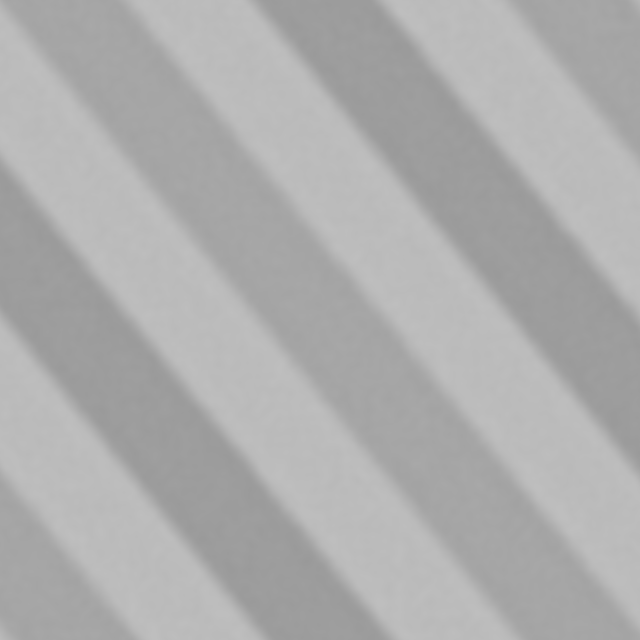
This pattern is drawn by a Shadertoy shader. Its source:

```glsl
const vec3 LIGHT = vec3(0.733);
const vec3 MEDIUM = vec3(0.649);
const vec3 DARK = vec3(0.615);
const vec2 STRIPES = vec2(5.03, 4.10);  // stripe widths across and down the canvas
const float PHASE = -4.085;
const float EDGE_BLUR = 0.10;           // half width of an edge, in stripe widths
const float EDGE_WOBBLE = 0.018;
const float RIM_OFFSET = 0.16;
const float RIM_WIDTH = 0.07;
const float RIM_CONTRAST = 0.006;
const float GRAIN_SCALE = 60.0;
const float GRAIN_AMOUNT = 0.013;
const float MOTTLE_SCALE = 22.0;
const float MOTTLE_AMOUNT = 0.008;

vec2 hashGradient(vec2 cell) {
    vec3 h = fract(cell.xyx * vec3(0.1031, 0.1030, 0.0973));
    h += dot(h, h.yzx + 33.33);
    return 2.0 * fract((h.xx + h.yz) * h.zy) - 1.0;
}

float gradientNoise(vec2 p) {
    vec2 i = floor(p);
    vec2 f = p - i;
    vec2 w = f * f * f * (f * (f * 6.0 - 15.0) + 10.0);
    vec2 e = vec2(0.0, 1.0);
    float a = dot(hashGradient(i), f);
    float b = dot(hashGradient(i + e.yx), f - e.yx);
    float c = dot(hashGradient(i + e.xy), f - e.xy);
    float d = dot(hashGradient(i + e.yy), f - e.yy);
    return mix(mix(a, b, w.x), mix(c, d, w.x), w.y);
}

void mainImage(out vec4 fragColor, in vec2 fragCoord) {
    vec2 uv = fragCoord / iResolution.xy;
    float grain = gradientNoise(uv * GRAIN_SCALE);
    float mottle = gradientNoise(uv * MOTTLE_SCALE + 17.0);

    // Diagonal coordinate: one unit per stripe
    float across = dot(uv, STRIPES) + PHASE + EDGE_WOBBLE * mottle;

    // Signed distance to the nearest edge, positive inside the grey bands
    float inside = 0.5 - abs(mod(across + 0.5, 2.0) - 1.0);
    float blur = max(EDGE_BLUR, fwidth(across));
    float band = smoothstep(-blur, blur, inside);

    // Alternate the two greys between light stripes
    float isDark = mod(floor((across + 0.5) * 0.5), 2.0);
    vec3 color = mix(LIGHT, mix(MEDIUM, DARK, isDark), band);

    // Faint contrast rim beside each edge
    float rim = (abs(inside) - RIM_OFFSET) / RIM_WIDTH;
    color -= RIM_CONTRAST * sign(inside) * exp(-rim * rim) * smoothstep(0.0, blur, abs(inside));

    // Soft surface grain
    color += GRAIN_AMOUNT * grain + MOTTLE_AMOUNT * mottle;
    fragColor = vec4(color, 1.0);
}
```
